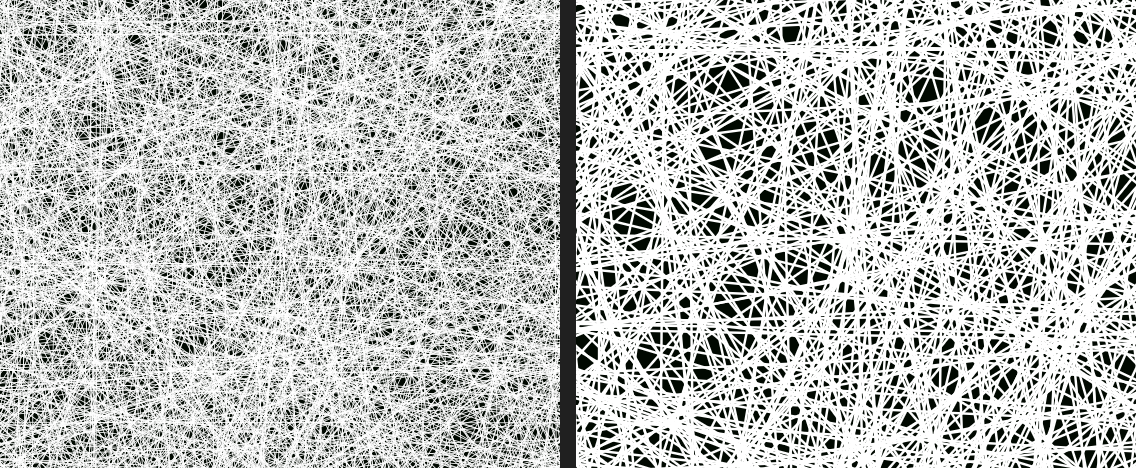
Left, the full canvas; right, a detail of the centre.
Reproduce this pattern procedurally as a WebGL 1 fragment shader.

```glsl
precision highp float;
// Dense web of thin white straight threads crossing at random over a near-black ground.

uniform vec2 u_resolution;

#define THREAD_COUNT 1050
#define THREAD_WIDTH 0.00175              // in canvas heights
#define TURN_ANGLE   1.9416135            // golden section of a half turn
#define SEED         17.0
#define GROUND       vec3(0.005, 0.036, 0.005)
#define THREAD       vec3(1.0)

float hash(float n) {
    return fract(sin(n * 12.9898 + SEED) * 43758.5453);
}

// Share of a pixel covered by a thread at the given distance from its centre.
float threadCoverage(float dist, float pixel) {
    float reach = 0.5 * (THREAD_WIDTH + pixel);
    return clamp((reach - dist) / pixel, 0.0, min(1.0, THREAD_WIDTH / pixel));
}

void main() {
    // Centred coordinates, one unit being the canvas height
    float pixel = 1.0 / u_resolution.y;
    vec2 halfSize = 0.5 * u_resolution * pixel;
    vec2 p = gl_FragCoord.xy * pixel - halfSize;

    // Each thread turns by a fixed irrational angle and takes a random offset
    float c = cos(TURN_ANGLE);
    float s = sin(TURN_ANGLE);
    mat2 turn = mat2(c, s, -s, c);
    vec2 normal = vec2(cos(SEED), sin(SEED));
    float bare = 1.0;

    for (int i = 0; i < THREAD_COUNT; i++) {
        normal = turn * normal;
        float span = dot(abs(normal), halfSize);
        float offset = (2.0 * hash(float(i)) - 1.0) * span;
        float dist = abs(dot(p, normal) - offset);
        bare *= 1.0 - threadCoverage(dist, pixel);
    }

    gl_FragColor = vec4(mix(THREAD, GROUND, bare), 1.0);
}
```
